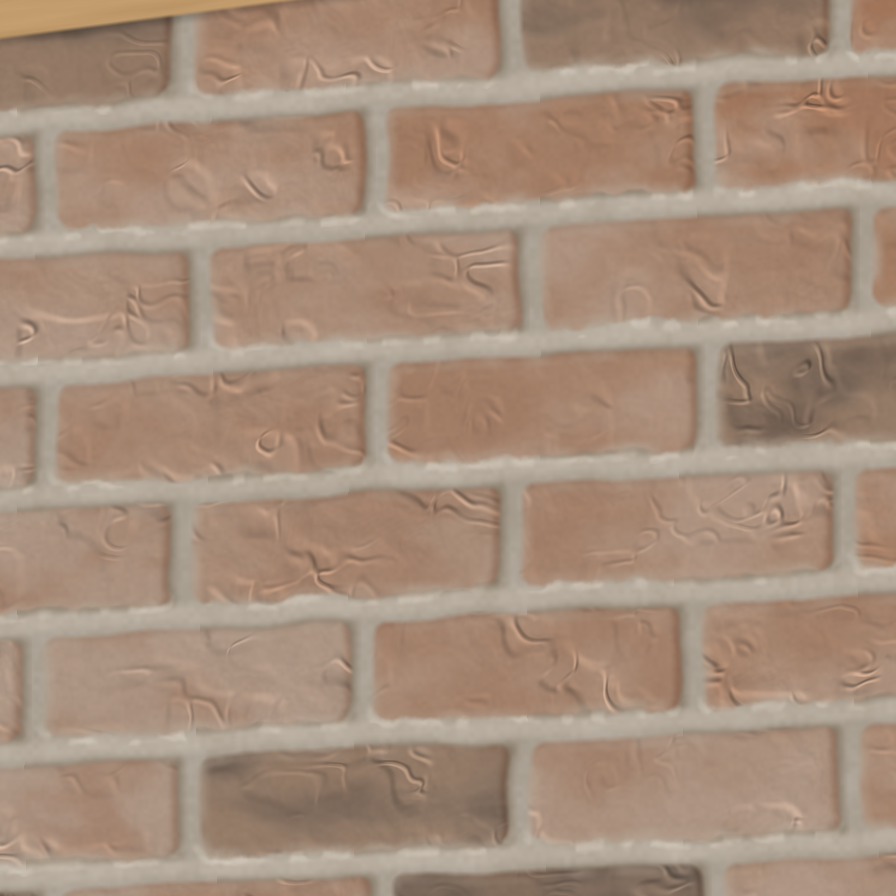
Give the GLSL for this texture, as a WebGL 1 fragment shader.

```glsl
precision highp float;
// Weathered brick wall in running bond, seen slightly askew, with a wooden beam in the corner.
uniform vec2 u_resolution;

float hash(vec2 p) {
  vec3 q = fract(p.xyx * 0.1031);
  q += dot(q, q.yzx + 33.33);
  return fract((q.x + q.y) * q.z);
}

float noise(vec2 p) {
  vec2 i = floor(p), f = fract(p);
  f = f * f * (3.0 - 2.0 * f);
  return mix(mix(hash(i), hash(i + vec2(1.0, 0.0)), f.x),
             mix(hash(i + vec2(0.0, 1.0)), hash(i + vec2(1.0, 1.0)), f.x), f.y);
}

float fbm(vec2 p) {
  float sum = 0.0, amplitude = 0.5;
  for (int i = 0; i < 4; i++) {
    sum += amplitude * noise(p);
    p = mat2(1.6, 1.2, -1.2, 1.6) * p + 7.3;
    amplitude *= 0.5;
  }
  return sum;
}

// Rough clay surface: lumps and short broken creases
float relief(vec2 p) {
  vec2 warp = vec2(noise(p * 30.0), noise(p * 30.0 + 31.0));
  float crease = abs(noise(p * vec2(32.0, 38.0) + 2.0 * warp) - 0.5);
  float broken = smoothstep(0.45, 0.7, noise(p * 24.0 + 11.0));
  return broken * smoothstep(0.0, 0.2, crease) + 0.9 * fbm(p * 34.0 + warp);
}

float roundBox(vec2 p, vec2 halfSize, float radius) {
  vec2 q = abs(p) - halfSize + radius;
  return length(max(q, 0.0)) + min(max(q.x, q.y), 0.0) - radius;
}

void main() {
  vec2 uv = gl_FragCoord.xy / u_resolution;

  // Courses rise to the right and alternate by half a brick
  float course = (1.0 - uv.y + 0.004 + 0.0742 * uv.x) / (0.1406 + 0.0048 * uv.x);
  float row = floor(course);
  float shift = mix(0.212, 0.047, mod(row, 2.0)) + 0.012 * sin((row - 0.7) * 1.2);
  float run = (uv.x - shift) / 0.368;
  vec2 id = vec2(floor(run), row);
  vec2 local = vec2(fract(run) - 0.5, 0.5 - fract(course)) * vec2(0.368, 0.143);

  // Uneven brick outline, most ragged along the bottom
  local += 0.007 * (vec2(noise(uv * 17.0), noise(uv * 17.0 + 40.0)) - 0.5);
  float bottom = smoothstep(-0.03, -0.055, local.y);
  float d = roundBox(local, vec2(0.1715, 0.0565), 0.016)
          + mix(0.003, 0.013, bottom) * (fbm(uv * 48.0) - 0.45);

  // Brick tone: warmer to the upper right, a few sooty ones
  float warmth = 0.28 + 0.2 * id.x - 0.1 * (row - 3.0) + 0.3 * (hash(id + 19.0) - 0.5);
  float sooty = 1.0 - step(0.5, mod(row - id.x * id.x + 1.0, 7.0));
  vec3 brick = mix(vec3(0.67, 0.575, 0.505), vec3(0.625, 0.455, 0.35), clamp(warmth, 0.0, 1.0));
  float cloud = fbm(uv * vec2(9.0, 13.0) + id * 5.0);
  brick = mix(brick, vec3(0.70, 0.61, 0.545), 0.6 * smoothstep(0.42, 0.75, cloud));
  brick = mix(brick, vec3(0.61, 0.46, 0.37), 0.5 * smoothstep(0.47, 0.22, cloud));
  float smudge = smoothstep(0.35, 0.7, fbm(uv * vec2(6.0, 12.0) + id * 3.0) + 1.5 * local.y);
  brick = mix(brick, mix(vec3(0.56, 0.465, 0.39), vec3(0.39, 0.335, 0.295), smudge), 0.85 * sooty);

  // Embossed lumps and creases, in patches
  float emboss = relief(uv) - relief(uv + vec2(0.003, 0.004));
  float patchy = smoothstep(0.4, 0.7, noise(uv * 9.0 + id * 2.0));
  brick *= 1.0 + emboss * mix(0.10, 0.27, patchy) + 0.03 * (noise(uv * 190.0) - 0.5);

  // Shaded right and upper rims, mortar dust on the others
  float rim = smoothstep(-0.016, 0.0, d);
  float shaded = max(smoothstep(0.15, 0.168, local.x), 0.5 * smoothstep(0.042, 0.055, local.y));
  brick *= 1.0 - rim * shaded * vec3(0.13, 0.18, 0.21);
  brick = mix(brick, vec3(0.71, 0.65, 0.585), 0.8 * rim * (1.0 - shaded) * noise(uv * 40.0));

  // Mortar: pale beds, upright joints shaded brown on their left
  float grain = 0.7 * fbm(uv * 24.0) + 0.3 * noise(uv * 150.0);
  vec3 mortar = mix(vec3(0.675, 0.63, 0.565), vec3(0.765, 0.725, 0.675), grain);
  float upright = smoothstep(-0.066, -0.05, local.y);
  float underside = smoothstep(0.072, 0.056, local.y) * upright;
  float leftSide = smoothstep(0.186, 0.168, local.x) * step(0.0, local.x)
                 * smoothstep(0.066, 0.05, local.y) * upright;
  mortar *= 1.0 - 0.07 * underside - leftSide * vec3(0.18, 0.21, 0.25);

  // Crumbs of mortar catching light on the lower lip of each brick
  float lip = bottom * smoothstep(0.011, 0.002, abs(d - 0.003));
  mortar += 0.07 * lip * smoothstep(0.4, 0.7, noise(uv * 60.0));

  vec3 color = mix(mortar, brick, smoothstep(0.0045, -0.0045, d));

  // Wooden beam crossing the upper left corner, with its shadow
  float beam = uv.y - 0.957 - 0.132 * uv.x;
  color *= 1.0 - 0.2 * smoothstep(-0.014, 0.0, beam);
  vec3 wood = mix(vec3(0.72, 0.57, 0.39), vec3(0.79, 0.64, 0.45),
                  fbm(vec2(uv.x * 6.0, beam * 90.0)));
  color = mix(color, wood, smoothstep(-0.003, 0.003, beam));

  gl_FragColor = vec4(color, 1.0);
}
```
